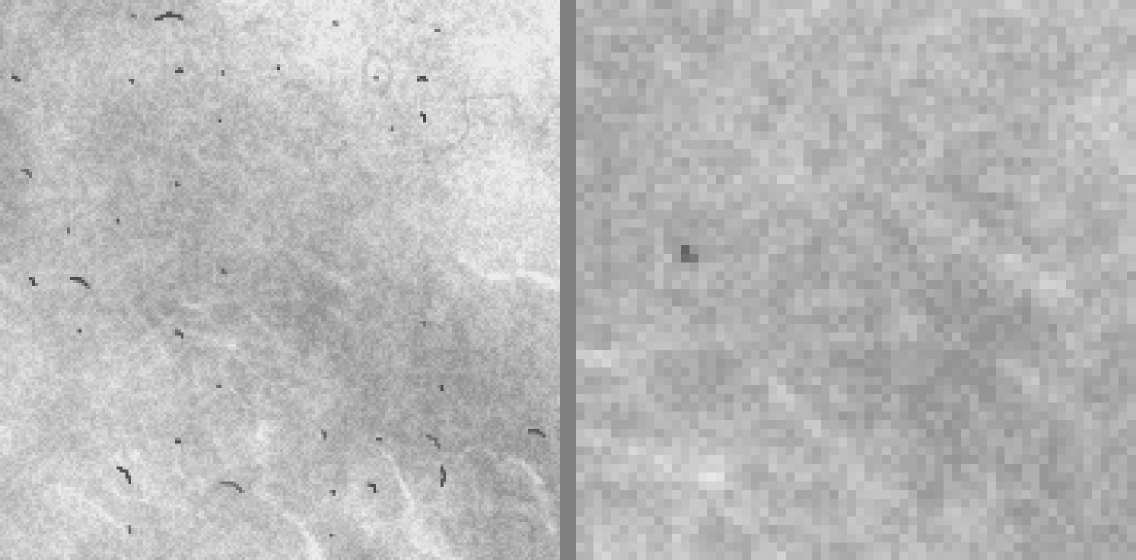
Left: the whole. Right: its middle third, enlarged.
Write a Shadertoy shader that draws this texture.

```glsl
const float CELLS = 192.0;         // grain cells across the canvas
const float BASE_TONE = 0.752;
const float BRIGHT_LIFT = 0.118;   // pale upper right
const float BAND_DEPTH = 0.085;    // dark diagonal band
const float EDGE_LIFT = 0.055;     // pale lower left
const float MOTTLE = 0.20;
const float FINE_GRAIN = 0.095;
const float SOFT_GRAIN = 0.10;
const float VEIN_LIFT = 0.13;
const float CRACK_DEPTH = 0.10;
const float MARK_GRID = 11.0;
const float MARK_SHARE = 0.27;
const float MARK_TONE = 0.27;
const vec2 ALONG = vec2(0.75, -0.66);  // main direction of the veins
const vec2 ACROSS = vec2(0.66, 0.75);

float hash(vec2 p) {
    vec3 q = fract(vec3(p.xyx) * 0.1031);
    q += dot(q, q.yzx + 33.33);
    return fract((q.x + q.y) * q.z);
}

float noise(vec2 p) {
    vec2 i = floor(p), f = fract(p);
    f = f * f * (3.0 - 2.0 * f);
    return mix(mix(hash(i), hash(i + vec2(1, 0)), f.x),
               mix(hash(i + vec2(0, 1)), hash(i + vec2(1, 1)), f.x), f.y);
}

float fbm(vec2 p) {
    float sum = 0.0, amp = 0.5;
    for (int i = 0; i < 5; i++) {
        sum += amp * noise(p);
        p = mat2(1.6, 1.2, -1.2, 1.6) * p + 17.3;
        amp *= 0.55;
    }
    return sum / 1.055;
}

float segmentDistance(vec2 p, vec2 a, vec2 b) {
    vec2 pa = p - a, ba = b - a;
    return length(pa - ba * clamp(dot(pa, ba) / dot(ba, ba), 0.0, 1.0));
}

// Thin line where the noise crosses its middle value
float ridge(vec2 p, float width) {
    return 1.0 - smoothstep(0.0, width, abs(noise(p) - 0.5));
}

// Broad light and dark areas
float broadTone(vec2 p, vec2 warp) {
    vec2 q = p + 0.16 * warp;
    float side = dot(q - vec2(0.62, 0.6), ACROSS);
    float band = segmentDistance(q, vec2(0.30, 0.62), vec2(1.0, 0.08)) / 0.19;
    float edge = smoothstep(0.45, 0.1, length((q - vec2(0.0, 0.15)) * vec2(0.9, 1.0)));
    return BASE_TONE + BRIGHT_LIFT * smoothstep(-0.08, 0.26, side)
         - BAND_DEPTH * exp(-band * band) + EDGE_LIFT * edge
         - 0.03 * smoothstep(0.12, 0.0, p.x) * smoothstep(0.45, 0.7, p.y);
}

// Pale branching veins in the lower half
float veins(vec2 p, vec2 warp) {
    vec2 q = p + 0.13 * warp;
    vec2 v = vec2(dot(q, ALONG), dot(q, ACROSS));
    float patchy = smoothstep(0.38, 0.68, noise(p * 7.0 + 41.0));
    float coarse = ridge(v * vec2(4.0, 10.0) + 3.7, 0.075) * patchy;
    float fine = ridge(v * vec2(9.0, 23.0) + 19.0, 0.13)
               * smoothstep(0.35, 0.7, noise(p * 9.0 + 8.0));
    float region = smoothstep(0.58, 0.30, p.y - 0.12 * p.x)
                 * smoothstep(0.08, 0.25, p.x);
    return region * min(coarse + 0.6 * fine, 1.2);
}

// Faint grey cracks and flecks in the pale area
float paleCracks(vec2 p, vec2 warp) {
    float region = smoothstep(-0.08, 0.12, dot(p - vec2(0.62, 0.6), ACROSS));
    float line = ridge((p + 0.1 * warp) * 9.0 + 63.0, 0.04)
               * smoothstep(0.52, 0.75, noise(p * 8.0 + 5.0));
    float fleck = smoothstep(0.62, 0.85, noise(p * 75.0))
                * smoothstep(0.35, 0.7, noise(p * 10.0 + 29.0));
    return region * (line + 0.7 * fleck);
}

// Scattered dark specks and short crooked cracks
float marks(vec2 p) {
    vec2 id = floor(p * MARK_GRID);
    vec2 center = (id + 0.3 + 0.4 * vec2(hash(id + 3.1), hash(id + 7.7))) / MARK_GRID;
    float reach = 0.001 + 0.024 * pow(hash(id + 12.4), 5.0);
    float angle = -0.7 + 1.8 * (hash(id + 21.9) - 0.5);
    vec2 dir = vec2(cos(angle), sin(angle));
    vec2 kink = center + 0.35 * reach * vec2(-dir.y, dir.x);
    float d = min(segmentDistance(p, center - dir * reach, kink),
                  segmentDistance(p, kink, center + dir * reach));
    float strength = mix(0.55, 1.0, hash(id + 33.3));
    return step(hash(id + 50.5), MARK_SHARE) * strength * smoothstep(0.005, 0.002, d);
}

float surface(vec2 uv) {
    vec2 cell = floor(uv * CELLS);
    vec2 p = (cell + 0.5) / CELLS;
    vec2 warp = vec2(fbm(p * 6.0 + 11.0), fbm(p * 6.0 + 57.0)) - 0.5;
    float tone = broadTone(p, warp) + MOTTLE * (fbm(p * 9.0 + 31.0) - 0.5);
    tone += FINE_GRAIN * (hash(cell + 91.0) - 0.5);
    tone += SOFT_GRAIN * (noise(cell * 0.45 + 73.0) - 0.5);
    tone += VEIN_LIFT * veins(p, warp) - CRACK_DEPTH * paleCracks(p, warp);
    return mix(clamp(tone, 0.58, 0.92), MARK_TONE, marks(p));
}

void mainImage(out vec4 fragColor, in vec2 fragCoord) {
    // Four samples per pixel soften the cell edges
    float tone = 0.0;
    for (int i = 0; i < 4; i++) {
        vec2 offset = vec2(i % 2, i / 2) * 0.5 - 0.25;
        tone += 0.25 * surface((fragCoord + offset) / iResolution.y);
    }
    fragColor = vec4(vec3(tone), 1.0);
}
```
